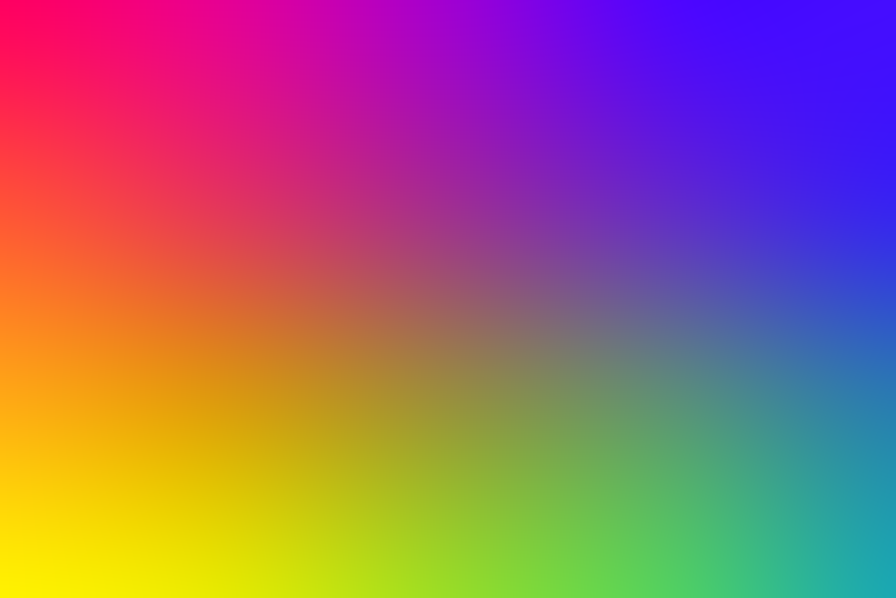
This background is drawn by a Shadertoy shader. Its source:

```glsl
// Catmull-Rom curve through b and c, with neighbours a and d
vec3 spline(vec3 a, vec3 b, vec3 c, vec3 d, float t) {
    return b + 0.5 * t * (c - a + t * (2.0 * a - 5.0 * b + 4.0 * c - d
             + t * (3.0 * (b - c) + d - a)));
}

// Smooth horizontal ramp through five evenly spaced colours
vec3 ramp(vec3 stops[5], float x) {
    float s = clamp(x, 0.0, 1.0) * 4.0;
    int i = min(int(s), 3);
    return spline(stops[max(i - 1, 0)], stops[i], stops[i + 1],
                  stops[min(i + 2, 4)], s - float(i));
}

void mainImage(out vec4 fragColor, in vec2 fragCoord) {
    vec2 uv = fragCoord / iResolution.xy;

    // Four colour bands, from the bottom edge to the top
    vec3 bands[4];
    bands[0] = ramp(vec3[5](vec3(1.0, 0.95, 0.0), vec3(0.90, 0.92, 0.0),
        vec3(0.60, 0.87, 0.15), vec3(0.32, 0.82, 0.38), vec3(0.10, 0.66, 0.70)), uv.x);
    bands[1] = ramp(vec3[5](vec3(1.0, 0.66, 0.08), vec3(0.86, 0.60, 0.06),
        vec3(0.60, 0.56, 0.24), vec3(0.36, 0.56, 0.47), vec3(0.16, 0.48, 0.70)), uv.x);
    bands[2] = ramp(vec3[5](vec3(1.0, 0.31, 0.22), vec3(0.89, 0.20, 0.37),
        vec3(0.63, 0.17, 0.58), vec3(0.38, 0.16, 0.80), vec3(0.22, 0.13, 0.95)), uv.x);
    bands[3] = ramp(vec3[5](vec3(1.0, 0.0, 0.38), vec3(0.90, 0.0, 0.58),
        vec3(0.63, 0.0, 0.82), vec3(0.31, 0.02, 1.0), vec3(0.27, 0.05, 1.0)), uv.x);

    // Blend the bands vertically
    float s = uv.y * 3.0;
    int j = clamp(int(s), 0, 2);
    vec3 color = spline(bands[max(j - 1, 0)], bands[j], bands[j + 1],
                        bands[min(j + 2, 3)], s - float(j));

    fragColor = vec4(clamp(color, 0.0, 1.0), 1.0);
}
```
